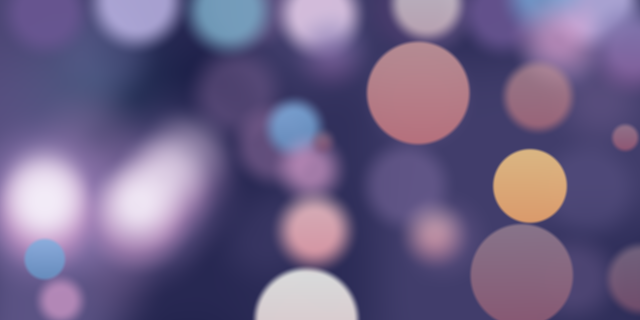
This background is drawn by a Shadertoy shader. Its source:

```glsl
#define NAVY vec3(0.11, 0.12, 0.28)
#define DUSK vec3(0.40, 0.36, 0.56)
#define TEAL vec3(0.25, 0.38, 0.50)
#define HALO vec3(0.65, 0.53, 0.76)
#define PINK vec3(0.88, 0.64, 0.82)
#define BLUE vec3(0.45, 0.63, 0.82)
#define GLOW_WHITE vec3(0.96, 0.94, 0.98)
#define GLOW_COUNT 16
#define DISC_COUNT 13
#define SPREAD vec2(0.7549, 0.5698)

// Disc kinds: colour and radius, then edge softness
const vec4 KINDS[7] = vec4[7](
    vec4(0.90, 0.85, 0.85, 0.160), vec4(0.58, 0.40, 0.50, 0.040),
    vec4(0.55, 0.41, 0.50, 0.160), vec4(0.74, 0.51, 0.54, 0.160),
    vec4(0.88, 0.66, 0.70, 0.100), vec4(0.52, 0.43, 0.66, 0.110),
    vec4(0.90, 0.69, 0.47, 0.115));
const float SOFTNESS[7] = float[7](0.014, 0.010, 0.007, 0.008, 0.045, 0.060, 0.006);

// Lights along the upper edge
const vec3 EDGE_TINTS[5] = vec3[5](
    vec3(0.42, 0.34, 0.58), vec3(0.74, 0.71, 0.90), vec3(0.48, 0.67, 0.78),
    vec3(0.92, 0.82, 0.93), vec3(0.28, 0.23, 0.42));

float hash(vec2 c) {
    vec3 q = fract(c.xyx * 0.1031);
    q += dot(q, q.yzx + 33.33);
    return fract((q.x + q.y) * q.z);
}

float noise(vec2 p) {
    vec2 i = floor(p), f = fract(p);
    f = f * f * f * (f * (f * 6.0 - 15.0) + 10.0);
    vec2 e = vec2(0.0, 1.0);
    return mix(mix(hash(i), hash(i + e.yx), f.x),
               mix(hash(i + e), hash(i + e.yy), f.x), f.y);
}

float disc(vec2 d, float radius, float blur) {
    return 1.0 - smoothstep(radius - blur, radius + blur, length(d));
}

float cover(float a, float b) {
    return 1.0 - (1.0 - a) * (1.0 - b);
}

// Dark backdrop with a hazy veil, denser on the left
vec3 backdrop(vec2 p) {
    float veil = smoothstep(0.2, 0.85, noise(p * 2.3 + 4.7));
    vec3 col = mix(NAVY, DUSK, veil * mix(0.85, 0.5, smoothstep(0.3, 1.4, p.x)));
    return mix(col, TEAL, 0.65 * disc(p - vec2(0.3, 0.75), 0.1, 0.26));
}

// Faint, wide circles of confusion
vec3 addGlows(vec3 col, vec2 p, float aspect) {
    for (int i = 0; i < GLOW_COUNT; i++) {
        float n = float(i), h = hash(vec2(n, 7.0));
        vec2 centre = fract(SPREAD * n + vec2(0.37, 0.71)) * vec2(aspect, 1.0);
        vec3 tint = mix(vec3(0.42, 0.42, 0.64), vec3(0.64, 0.46, 0.65), hash(vec2(n, 3.0)));
        float mask = disc(p - centre, mix(0.08, 0.15, h), mix(0.04, 0.09, hash(vec2(n, 5.0))));
        col = mix(col, tint, mask * mix(0.15, 0.6, hash(vec2(n, 11.0))));
    }
    return col;
}

vec3 addEdgeLights(vec3 col, vec2 p, float aspect) {
    for (int i = 0; i < 7; i++) {
        float n = float(i), h = hash(vec2(n, 19.0));
        vec2 centre = vec2(aspect * (n + 0.5) / 7.0, 1.0 - 0.07 * h);
        col = mix(col, EDGE_TINTS[i % 5], 0.85 * disc(p - centre, mix(0.13, 0.10, h), 0.045));
    }
    return col;
}

// Two overexposed lamps, the second smeared diagonally
vec3 addLamps(vec3 col, vec2 p) {
    float halo = 0.0, rim = 0.0, core = 0.0;
    for (int k = 0; k < 2; k++) {
        vec2 smear = mix(vec2(0.0, 0.035), vec2(0.075, 0.08), float(k));
        for (int j = 0; j < 3; j++) {
            float fade = 1.0 - 0.32 * float(j);
            vec2 d = p - vec2(0.14 + 0.29 * float(k), 0.34) - smear * float(j);
            halo = cover(halo, 0.7 * fade * disc(d, 0.16, 0.13));
            rim = cover(rim, 0.6 * fade * disc(d + vec2(0.0, 0.03), 0.125, 0.06));
            core = cover(core, 0.85 * fade * disc(d - vec2(0.0, 0.02), 0.09, 0.075));
        }
    }
    col = mix(col, HALO, 0.9 * halo);
    col = mix(col, PINK, 0.75 * rim);
    return mix(col, GLOW_WHITE, core);
}

// Small blue lights, each with a pink companion
vec3 addPairs(vec3 col, vec2 p) {
    for (int k = 0; k < 3; k++) {
        float n = float(k);
        vec2 d = p - vec2(0.14, 0.19) - n * vec2(0.78, 0.41);
        float radius = 0.063 + 0.016 * n, blur = 0.008 + 0.024 * n;
        col = mix(col, BLUE + 0.8 * d.y, 0.85 * disc(d, radius, blur));
        col = mix(col, PINK, 0.65 * disc(d - vec2(0.05, -0.13), radius, blur + 0.02));
    }
    return col;
}

// Foreground discs; the second round is smaller and softer
vec3 addDiscs(vec3 col, vec2 p, float aspect) {
    for (int i = 0; i < DISC_COUNT; i++) {
        vec4 kind = KINDS[i % 7];
        float again = float(i / 7);
        float radius = kind.w * (1.0 - 0.35 * again);
        vec2 place = fract(SPREAD * float(i) + vec2(0.18, 0.0));
        vec2 d = p - vec2(aspect * (0.36 + 0.66 * place.x), place.y);
        vec3 tint = kind.rgb + d.y / radius * vec3(0.0, 0.06, 0.05);
        float mask = disc(d, radius, SOFTNESS[i % 7] + 0.014 * again);
        col = mix(col, tint, mask * mix(0.93, 0.7, again));
    }
    return col;
}

void mainImage(out vec4 fragColor, in vec2 fragCoord) {
    vec2 p = fragCoord / iResolution.y;
    float aspect = iResolution.x / iResolution.y;
    vec3 col = addGlows(backdrop(p), p, aspect);
    col = addEdgeLights(col, p, aspect);
    col = addLamps(col, p);
    col = addPairs(col, p);
    col = addDiscs(col, p, aspect);
    fragColor = vec4(clamp(col, 0.0, 1.0), 1.0);
}
```
